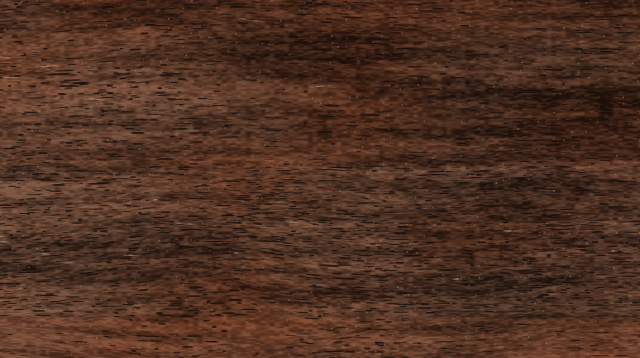
A WebGL 1 fragment shader for this texture:

```glsl
precision highp float;
// Worn dark hardwood: three horizontal boards of streaked mahogany grain.
// Stretched value noise sets the tone, jittered cells place pores and dust,
// and short loops scatter pale chips and hairline scratches.
uniform vec2 u_resolution;

const vec3 MAHOGANY = vec3(0.355, 0.186, 0.112);
const vec3 GREY_BROWN = vec3(0.350, 0.240, 0.182);
const vec3 PORE_COLOR = vec3(0.085, 0.055, 0.045);
const vec3 CHIP_COLOR = vec3(0.62, 0.53, 0.45);
const float LOWER_SEAM = 0.115;
const float UPPER_SEAM = 0.535;
const float BASE_TONE = 0.90;
const float STREAK_CONTRAST = 0.48;
const float FINE_CONTRAST = 0.50;
const vec2 PORE_CELL = vec2(0.125, 0.0135);
const float DUST_CELL = 0.024;
const int PORE_LAYERS = 4;
const int CHIPS = 22;
const int HAIRLINES = 9;

float hash(vec2 p) {
  vec3 q = fract(p.xyx * 0.1031);
  q += dot(q, q.yzx + 33.33);
  return fract((q.x + q.y) * q.z);
}

vec2 hash2(vec2 p) {
  return vec2(hash(p), hash(p + vec2(57.0, 113.0)));
}

// Value noise centred on zero
float noise(vec2 p) {
  vec2 i = floor(p), f = fract(p);
  f = f * f * (3.0 - 2.0 * f);
  float low = mix(hash(i), hash(i + vec2(1.0, 0.0)), f.x);
  float high = mix(hash(i + vec2(0.0, 1.0)), hash(i + 1.0), f.x);
  return mix(low, high, f.y) - 0.5;
}

float stain(vec2 p, vec2 centre, vec2 size) {
  vec2 d = (p - centre) / size;
  return exp(-dot(d, d));
}

// Soft stroke around a centre; it tapers towards both ends
float stroke(vec2 d, vec2 dir, float halfLength, float radius, float aa) {
  float along = dot(d, dir);
  float across = abs(dot(d, vec2(-dir.y, dir.x)));
  float taper = 1.0 - smoothstep(0.45, 1.0, abs(along) / halfLength);
  return taper * (1.0 - smoothstep(radius - 0.5 * aa, radius + 0.6 * aa, across));
}

// Dark dashes, one at most per cell, with rows shifted at random
float pores(vec2 p, float density, float aa) {
  float mask = 0.0;
  for (int i = 0; i < PORE_LAYERS; i++) {
    float layer = float(i);
    vec2 cell = PORE_CELL * (1.0 - 0.15 * layer);
    vec2 q = p / cell + vec2(10.0, 37.0 * layer + 0.37);
    q.x += 7.0 * hash(vec2(floor(q.y), layer));
    vec2 id = floor(q);
    vec2 r = hash2(id), s = hash2(id + 211.0);
    float halfLength = cell.x * mix(0.09, 0.38, r.x * r.x);
    vec2 room = vec2(cell.x - 2.0 * halfLength, cell.y * 0.5);
    vec2 d = (fract(q) - 0.5) * cell - (s - 0.5) * room;
    float dash = stroke(d, vec2(1.0, 0.0), halfLength, mix(0.0008, 0.0023, r.y), aa);
    float present = step(hash(id + 401.0), density);
    mask = max(mask, dash * present * mix(0.45, 0.95, s.x));
  }
  return mask;
}

// Pale specks of dust
float dust(vec2 p, float aa) {
  vec2 q = p / DUST_CELL, id = floor(q);
  vec2 r = hash2(id + 71.0);
  float d = length((fract(q) - 0.2 - 0.6 * r) * DUST_CELL);
  float strength = pow(hash(id + 19.0), 4.0);
  return strength * (1.0 - smoothstep(0.0006, 0.0012 + aa, d));
}

// Chips follow the grain, hairlines cross it
float scratches(vec2 p, float aspect, float aa) {
  float mask = 0.0;
  for (int i = 0; i < CHIPS; i++) {
    vec2 r = hash2(vec2(float(i), 5.0)), s = hash2(vec2(float(i), 23.0));
    vec2 centre = vec2(r.x * r.x * aspect, mix(0.15, 0.45, r.y) + 0.5 * step(0.86, s.y));
    vec2 dir = normalize(vec2(1.0, 0.24 * (s.x - 0.6)));
    float chip = stroke(p - centre, dir, mix(0.008, 0.045, s.y * s.y), 0.0018, aa);
    mask = max(mask, chip * clamp(0.65 + 1.3 * noise(p * vec2(90.0, 260.0)), 0.0, 1.0));
  }
  for (int i = 0; i < HAIRLINES; i++) {
    vec2 r = hash2(vec2(float(i), 61.0)), s = hash2(vec2(float(i), 83.0));
    vec2 dir = normalize(vec2(1.6 * (s.x - 0.5), 1.0));
    float line = stroke(p - r * vec2(aspect, 1.0), dir, mix(0.02, 0.06, s.y), 0.0004, aa);
    mask = max(mask, 0.28 * line);
  }
  return mask;
}

void main() {
  vec2 p = gl_FragCoord.xy / u_resolution.y;
  float aspect = u_resolution.x / u_resolution.y;
  float aa = 1.0 / u_resolution.y;
  float across = p.x / aspect;

  // Boards, and grain that drifts a little inside them
  float bottom = 1.0 - smoothstep(-0.003, 0.003, p.y - LOWER_SEAM);
  float top = smoothstep(-0.004, 0.004, p.y - UPPER_SEAM);
  float middle = 1.0 - bottom - top;
  vec2 g = p + vec2(0.0, 0.045 * noise(p * vec2(1.8, 3.5)) + 0.006 * noise(p * vec2(9.0, 20.0)));

  // Tone from broad patches down to fine fibres
  float broad = noise(g * vec2(2.2, 7.0) + 3.0);
  float streak = noise(g * vec2(2.5, 42.0) + 17.0);
  float fibre = noise(g * vec2(13.0, 115.0) + 41.0);
  float fine = noise(g * vec2(75.0, 240.0));
  float mottle = noise(p * vec2(32.0, 48.0) + 9.0);
  float tone = BASE_TONE + 0.42 * broad + STREAK_CONTRAST * streak;
  tone += 0.38 * fibre + FINE_CONTRAST * fine + 0.18 * mottle;
  tone += 0.12 * bottom + 0.09 * (1.0 - smoothstep(0.0, 0.5, across));
  tone -= 0.14 * top * smoothstep(0.25, 0.8, across);
  tone -= 0.30 * stain(g, vec2(0.53 * aspect, 0.19), vec2(0.16, 0.022));
  tone -= 0.55 * stain(g, vec2(0.945 * aspect, 0.70), vec2(0.022, 0.032));
  tone -= 0.16 * stain(p, vec2(0.0, LOWER_SEAM), vec2(9.0, 0.004));

  // Warm red wood against greyer, worn wood
  float worn = 0.36 + 0.22 * middle - 0.16 * bottom + 0.9 * noise(p * vec2(3.0, 6.0) + 29.0);
  worn += 0.35 * (tone - BASE_TONE) + 0.4 * fine;
  worn += 0.3 * stain(p, vec2(0.1 * aspect, 0.15), vec2(0.18, 0.12));
  vec3 color = mix(MAHOGANY, GREY_BROWN, clamp(worn, 0.0, 1.0)) * clamp(tone, 0.32, 1.45);

  // Pores, dust and wear on the surface
  float density = 0.17 + 0.27 * middle + 0.5 * noise(p * vec2(4.0, 9.0) + 53.0);
  color = mix(color, PORE_COLOR, pores(g, density, aa));
  color = mix(color, CHIP_COLOR, 0.55 * dust(p, aa));
  color = mix(color, CHIP_COLOR, 0.85 * scratches(p, aspect, aa));
  gl_FragColor = vec4(color, 1.0);
}
```
